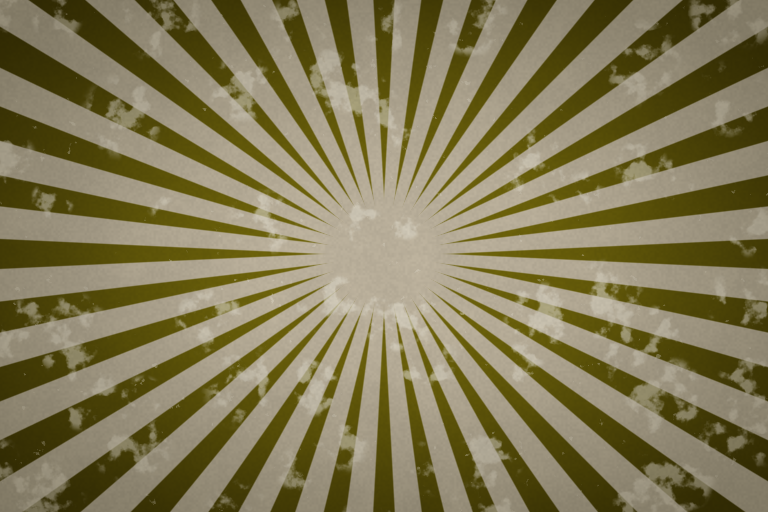
This background is drawn by a Shadertoy shader. Its source:

```glsl
const float TAU = 6.2831853;
const float RAY_COUNT = 36.0;
const float DISC_RADIUS = 0.121;
const float RAY_SPREAD = 0.05;
const float PATCH_CELL = 0.17;

const vec3 PAPER_CENTRE = vec3(0.72, 0.68, 0.60);
const vec3 PAPER_EDGE = vec3(0.50, 0.47, 0.39);
const vec3 OLIVE_CENTRE = vec3(0.42, 0.38, 0.04);
const vec3 OLIVE_EDGE = vec3(0.18, 0.155, 0.01);
const vec3 CHALK_CENTRE = vec3(0.84, 0.82, 0.76);
const vec3 CHALK_EDGE = vec3(0.60, 0.57, 0.49);

// Integer hash: two values in 0..1 for each cell
vec2 hash2(vec2 cell) {
    uvec2 v = uvec2(ivec2(cell)) * 1664525u + 1013904223u;
    v.x += v.y * 1664525u;
    v.y += v.x * 1664525u;
    v ^= v >> 16u;
    v.x += v.y * 1664525u;
    v.y += v.x * 1664525u;
    v ^= v >> 16u;
    return vec2(v & 65535u) / 65535.0;
}

float valueNoise(vec2 p) {
    vec2 cell = floor(p);
    vec2 f = fract(p);
    f = f * f * (3.0 - 2.0 * f);
    float low = mix(hash2(cell).x, hash2(cell + vec2(1, 0)).x, f.x);
    float high = mix(hash2(cell + vec2(0, 1)).x, hash2(cell + vec2(1, 1)).x, f.x);
    return mix(low, high, f.y);
}

float fbm(vec2 p) {
    float sum = 0.0;
    float weight = 0.5;
    for (int i = 0; i < 4; i++) {
        sum += weight * valueNoise(p);
        p = mat2(1.6, 1.2, -1.2, 1.6) * p + 7.3;
        weight *= 0.5;
    }
    return sum / 0.9375;
}

// Coverage of the wedges that start at the rim of the disc
float rays(vec2 p, float blur) {
    float radius = length(p);
    float sector = TAU / RAY_COUNT;
    float angle = mod(atan(p.y, p.x) + 0.5 * sector, sector) - 0.5 * sector;
    float halfWidth = RAY_SPREAD * (radius - DISC_RADIUS);
    float dist = abs(radius * sin(angle)) - halfWidth;
    return smoothstep(blur, -blur, dist) * smoothstep(-blur, blur, halfWidth);
}

// Soft patches, one jittered in each cell
float patches(vec2 p, float cellSize) {
    vec2 base = floor(p / cellSize);
    float cover = 0.0;
    for (int j = -1; j <= 1; j++) {
        for (int i = -1; i <= 1; i++) {
            vec2 cell = base + vec2(i, j);
            vec2 centre = (cell + hash2(cell + 50.0)) * cellSize;
            vec2 shape = hash2(cell + 90.0);
            float size = cellSize * mix(0.25, 0.58, shape.x);
            float falloff = max(1.0 - length(p - centre) / size, 0.0);
            cover = max(cover, falloff * mix(0.45, 1.0, shape.y));
        }
    }
    return cover;
}

// Flaked chalk gathered in patches, with sparse loose flecks
float wear(vec2 p) {
    float flakes = fbm(p * 38.0 + 20.0);
    float cover = patches(p, PATCH_CELL);
    float cluster = smoothstep(0.60, 0.82, flakes + 0.32 * cover) * smoothstep(0.0, 0.25, cover);
    float fleck = smoothstep(0.79, 0.87, fbm(p * 60.0 + 80.0));
    return max(cluster, 0.6 * fleck);
}

void mainImage(out vec4 fragColor, in vec2 fragCoord) {
    vec2 uv = fragCoord / iResolution.xy;
    vec2 p = (fragCoord - vec2(0.5, 0.504) * iResolution.xy) / iResolution.y;
    float pixel = 1.0 / iResolution.y;

    // Elliptical shade from the centre to the corners
    float shade = smoothstep(0.1, 0.75, length(uv - 0.5));
    vec3 paper = mix(PAPER_CENTRE, PAPER_EDGE, shade);
    vec3 olive = mix(OLIVE_CENTRE, OLIVE_EDGE, shade);
    vec3 chalk = mix(CHALK_CENTRE, CHALK_EDGE, shade);

    // Sunburst, slightly flattened
    vec3 color = mix(paper, olive, rays(p / vec2(1.0, 0.93), pixel));

    // Worn surface and paper grain
    color = mix(color, chalk, 0.65 * wear(p));
    float grain = valueNoise(p * 230.0) - 0.5;
    float mottle = fbm(p * 14.0) - 0.5;
    color *= 1.0 + 0.05 * grain + 0.06 * mottle;

    fragColor = vec4(color, 1.0);
}
```
